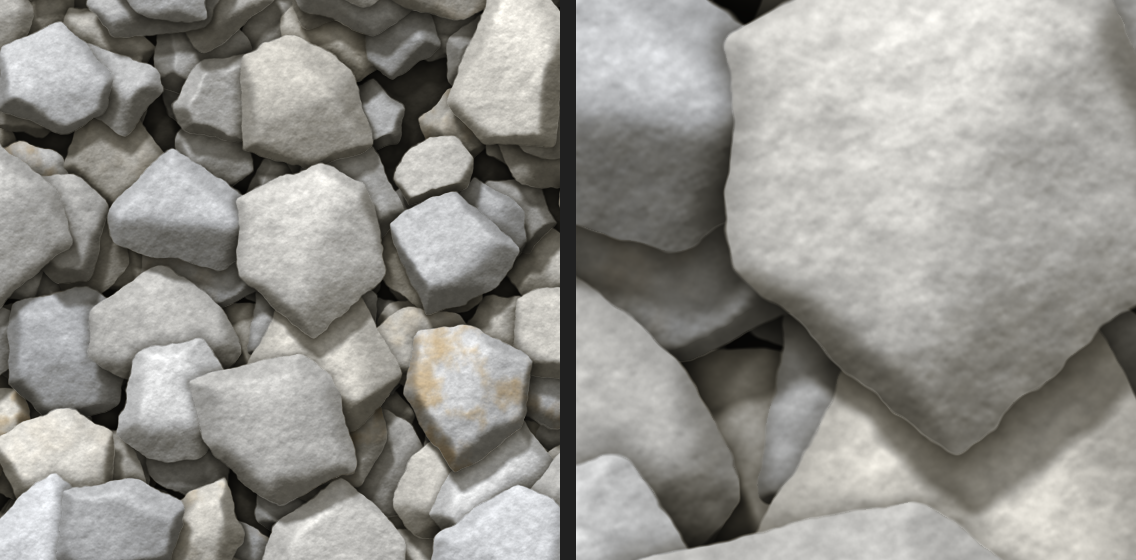
Left, the full canvas; right, a detail of the centre.
Give the GLSL for this texture, as a Shadertoy shader.

```glsl
const int LAYERS = 5;
const int SIDES = 6;
const int TOPS = 3;
const float CELL_BOTTOM = 0.145;      // grid step of the lowest layer
const float CELL_TOP = 0.28;          // grid step of the uppermost layer
const float FILL_BOTTOM = 1.15;       // share of cells holding a stone
const float FILL_TOP = 0.45;
const float EDGE_SHARPNESS = 17.0;    // higher gives crisper facet edges
const float SOFTNESS = 0.0010;
const float OUTLINE_WARP = 0.019;
const float BUMP = 0.0058;
const float CONTACT_REACH = 0.028;
const float PENUMBRA = 0.006;
const vec2 SHADOW_STEP = vec2(-0.014, 0.038);
const vec3 SUN_DIR = vec3(-0.2, 0.61, 0.766);
const float SUN = 0.56;
const float AMBIENT = 0.46;
const vec3 BLUE_WHITE = vec3(0.89, 0.90, 0.915);
const vec3 CREAM = vec3(0.945, 0.93, 0.89);
const vec3 OCHRE = vec3(0.74, 0.62, 0.43);
const vec3 WARM_SHADE = vec3(1.0, 0.95, 0.82);

vec3 hash3(vec2 p) {
    vec3 h = fract(p.xyx * vec3(0.1031, 0.1030, 0.0973));
    h += dot(h, h.yxz + 33.33);
    return fract((h.xxy + h.yzz) * h.zyx);
}

float noise(vec2 p) {
    vec2 i = floor(p), f = fract(p);
    f = f * f * (3.0 - 2.0 * f);
    vec2 e = vec2(0.0, 1.0);
    return mix(mix(hash3(i).x, hash3(i + e.yx).x, f.x),
               mix(hash3(i + e).x, hash3(i + e.yy).x, f.x), f.y);
}

float fbm(vec2 p) {
    float sum = 0.0, amp = 0.5;
    for (int i = 0; i < 4; i++) {
        sum += amp * noise(p);
        p = mat2(1.6, 1.2, -1.2, 1.6) * p + 7.3;
        amp *= 0.5;
    }
    return sum;
}

// Faceted stone of unit radius: xy = slope of its surface, z = height
vec3 stone(vec2 q, vec2 id) {
    vec3 shape = hash3(id + 3.7);
    float squash = mix(0.58, 0.98, shape.y);
    float weights = 0.0;
    vec2 slope = vec2(0.0);
    for (int i = 0; i < SIDES + TOPS; i++) {
        vec3 h = hash3(id + vec2(17.3, 5.9) * float(i + 1));
        vec2 g = (h.xy - 0.5) * 1.05;
        float z = mix(0.42, 0.62, h.z) + dot(g, q);
        if (i < SIDES) {
            float turn = 6.2832 * (float(i) + 0.6 * h.x) / float(SIDES);
            float angle = turn + 6.2832 * shape.x;
            float reach = length(vec2(cos(turn), squash * sin(turn))) * mix(0.76, 1.0, h.y);
            float steep = mix(0.9, 3.2, h.z);
            vec2 n = vec2(cos(angle), sin(angle));
            g = -n * steep;
            z = (reach - dot(q, n)) * steep;
        }
        float w = exp(min(-EDGE_SHARPNESS * z, 78.0));
        weights += w;
        slope += w * g;
    }
    return vec3(slope / weights, -log(weights) / EDGE_SHARPNESS);
}

float edgeDistance(vec3 s) {
    return s.z / max(length(s.xy), 0.5);
}

void mainImage(out vec4 fragColor, in vec2 fragCoord) {
    vec2 uv = fragCoord / iResolution.y;
    float blur = SOFTNESS + 0.6 / iResolution.y;
    vec2 p = uv + OUTLINE_WARP * (vec2(fbm(uv * 22.0), fbm(uv * 22.0 + 51.0)) - 0.5);

    vec3 normal = vec3(0.0, 0.0, 1.0), tint = CREAM * 0.6;
    vec2 seed = vec2(0.0);
    float sunlit = 0.3, openness = 0.45, stain = 0.0;

    // Pile the stones from the bottom up, each shading those below
    for (int layer = 0; layer < LAYERS; layer++) {
        float level = float(layer) / float(LAYERS - 1);
        float cell = mix(CELL_BOTTOM, CELL_TOP, level);
        vec2 grid = p / cell + float(layer) * 0.37;
        for (int k = 0; k < 9; k++) {
            vec2 id = floor(grid) + vec2(float(k % 3 - 1), float(k / 3 - 1));
            vec2 key = id + float(layer) * 41.0 + 100.0;
            vec3 place = hash3(key), look = hash3(key + 211.0);
            if (look.x > mix(FILL_BOTTOM, FILL_TOP, level)) continue;
            float radius = cell * mix(0.43, 0.64, place.z);
            vec2 q = (grid - id - mix(vec2(0.24), vec2(0.76), place.xy)) * cell / radius;
            if (dot(q, q) > 3.4) continue;

            vec3 s = stone(q, key);
            float d = edgeDistance(s) * radius;
            float shadowEdge = edgeDistance(stone(q + SHADOW_STEP / radius, key)) * radius;
            sunlit *= 1.0 - 0.82 * smoothstep(-PENUMBRA, PENUMBRA, shadowEdge);
            float contact = clamp(1.0 + d / CONTACT_REACH, 0.0, 1.0);
            openness *= 1.0 - 0.5 * contact * contact;

            float cover = smoothstep(-blur, blur, d);
            normal = mix(normal, normalize(vec3(-s.xy, 1.0)), cover);
            tint = mix(tint, mix(BLUE_WHITE, CREAM, look.y) * mix(0.9, 1.03, place.x), cover);
            stain = mix(stain, smoothstep(0.75, 1.0, look.z), cover);
            sunlit = mix(sunlit, 1.0, cover);
            openness = mix(openness, mix(0.72, 1.0, level), cover);
            if (cover > 0.5) seed = look.xy * 40.0;
        }
    }

    // Crystalline surface: bumps, mottling, mineral stains
    vec2 t = uv * 38.0 + seed;
    float h = fbm(t);
    vec2 e = vec2(0.08, 0.0);
    vec2 bump = BUMP * 38.0 * (vec2(fbm(t + e), fbm(t + e.yx)) - h) / e.x;
    float grain = fbm(mat2(0.8, 0.6, -0.6, 0.8) * uv * 120.0 + seed);
    float mottling = fbm(uv * 13.0 + seed);
    tint *= 0.84 + 0.12 * mottling + 0.20 * grain;
    tint = mix(tint, OCHRE, stain * smoothstep(0.42, 0.68, 0.6 * mottling + 0.4 * h) * 0.7);

    // Low sun from above with soft sky light
    float facing = max(dot(normal, SUN_DIR) - dot(bump, SUN_DIR.xy) * normal.z, 0.0);
    float sun = SUN * facing * sunlit * mix(1.0, openness, 0.4);
    float sky = AMBIENT * openness * (0.72 + 0.33 * normal.z + 0.12 * normal.y - 0.15 * bump.y);
    float light = sun + sky;
    vec3 color = tint * light * mix(WARM_SHADE, vec3(1.0), smoothstep(0.05, 0.8, light));
    fragColor = vec4(clamp(color, 0.0, 1.0), 1.0);
}
```
